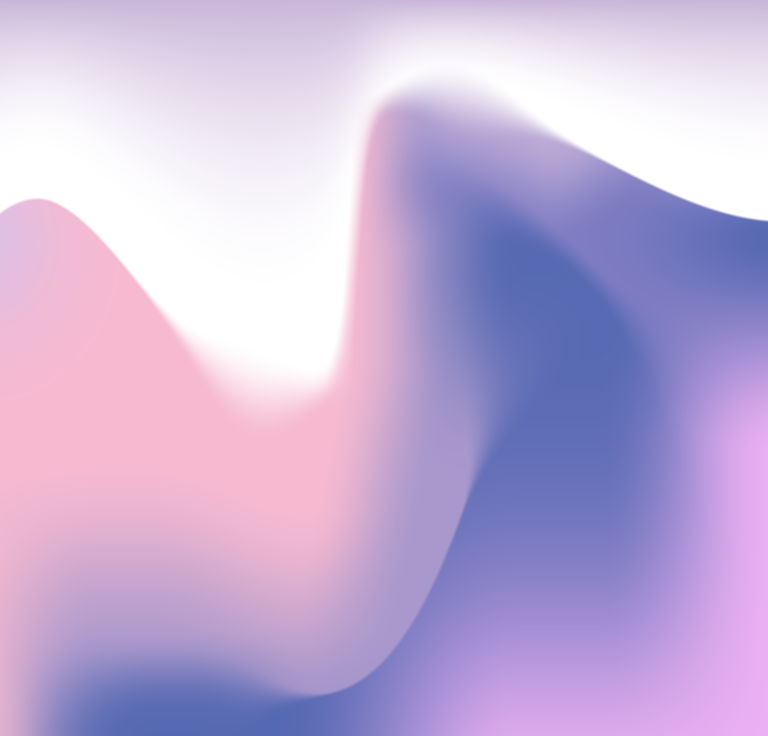
Give the GLSL for this background, as a Shadertoy shader.

```glsl
// Soft folded gradient waves: a white-lit ridge over pink, periwinkle and orchid veils.

// Palette
const vec3 WHITE      = vec3(1.0, 1.0, 1.0);
const vec3 LAVENDER   = vec3(0.79, 0.71, 0.85);
const vec3 PINK       = vec3(0.965, 0.727, 0.816);
const vec3 LILAC      = vec3(0.87, 0.75, 0.90);
const vec3 MAUVE      = vec3(0.66, 0.595, 0.80);
const vec3 MIST       = vec3(0.74, 0.67, 0.84);
const vec3 PERIWINKLE = vec3(0.50, 0.49, 0.765);
const vec3 DEEP_BLUE  = vec3(0.335, 0.412, 0.698);
const vec3 ORCHID     = vec3(0.92, 0.69, 0.95);

// Ridge extrema (x, height) and the steep rise between valley and crest
const vec2 HUMP   = vec2(0.05, 0.73);
const vec2 VALLEY = vec2(0.36, 0.457);
const vec2 CREST  = vec2(0.53, 0.877);
const vec2 SHORE  = vec2(1.02, 0.699);
const float RISE_X = 0.4605;
const float RISE_WIDTH = 0.017;
const float GLOW_WIDTH = 0.05;

// Fold start, its extent and its bend; dome apex and curvature
const vec2 FOLD_START = vec2(0.39, 0.054);
const vec2 FOLD_SIZE  = vec2(0.28, 0.5);
const float FOLD_BEND = 2.5;
const vec2 DOME_APEX  = vec2(0.58, 0.725);
const float DOME_CURVE = 2.75;

float bell(float x, float center, float width) {
    float t = (x - center) / width;
    return exp(-t * t);
}

// Smooth ramp that falls from 1 at lo to 0 at hi
float fall(float lo, float hi, float x) {
    return 1.0 - smoothstep(lo, hi, x);
}

float ridgeHeight(float x, float riseWidth) {
    float slide = clamp((x - HUMP.x) / (VALLEY.x - HUMP.x), 0.0, 1.0);
    float left = mix(HUMP.y, VALLEY.y, smoothstep(0.0, 1.0, pow(slide, 0.93)));
    left -= 8.0 * pow(max(HUMP.x - x, 0.0), 2.0);
    float right = mix(CREST.y, SHORE.y, smoothstep(CREST.x, SHORE.x, x));
    float u = x - RISE_X;
    return mix(left, right, 0.5 + 0.5 * u / sqrt(u * u + riseWidth * riseWidth));
}

// Lavender at the top, whitening towards the ridge
vec3 skyColor(vec2 p) {
    float depth = 0.78 * (1.0 - ridgeHeight(p.x, GLOW_WIDTH));
    float fade = 1.0 - clamp((1.0 - p.y) / depth, 0.0, 1.0);
    return mix(WHITE, LAVENDER, pow(fade, 1.8));
}

// Pink veil shading to mauve and blue along its lower and right sides
vec3 petalColor(vec2 p) {
    vec3 color = mix(PINK, LILAC, bell(p.x, -0.02, 0.09) * bell(p.y, 0.67, 0.11));
    float lift = p.y + 0.06 * smoothstep(0.2, 0.4, p.x);
    float lower = fall(0.08, 0.38, lift) * smoothstep(-0.07, 0.13, p.x);
    float start = min(0.35 + 0.18 * p.y, 0.44);
    float side = smoothstep(start, start + 0.15, p.x);
    color = mix(color, MAUVE, 1.0 - (1.0 - lower) * (1.0 - side));
    float blueSide = smoothstep(0.5, 0.68, p.x) * smoothstep(0.35, 0.65, p.y);
    float blueBase = fall(0.0, 0.15, p.y) * smoothstep(0.0, 0.2, p.x)
                   * (1.0 - 0.9 * smoothstep(0.25, 0.42, p.x));
    return mix(color, DEEP_BLUE, max(blueSide, blueBase));
}

// Blue sail with orchid light from the right and from below
float orchidLight(vec2 p) {
    float fromRight = smoothstep(0.78, 1.02, p.x) * fall(0.38, 0.62, p.y);
    float fromBelow = bell(p.y, -0.1, 0.31) * smoothstep(0.36, 0.68, p.x);
    return 1.0 - (1.0 - fromRight) * (1.0 - fromBelow);
}

// Misty band between the ridge and the dome, deep blue at the far shore
vec3 shoulderColor(vec2 p, float depth) {
    vec3 color = mix(MIST, PERIWINKLE, smoothstep(0.0, 0.16, depth + 0.12 * smoothstep(0.7, 0.85, p.x)));
    color = mix(color, DEEP_BLUE, bell(p.x, 1.02, 0.15) * bell(p.y, 0.675, 0.075));
    return mix(color, ORCHID, orchidLight(p));
}

float foldMask(vec2 p) {
    float q = max(p.x - FOLD_START.x, 0.0) / FOLD_SIZE.x;
    float edge = FOLD_START.y + FOLD_SIZE.y * pow(q, FOLD_BEND);
    float slope = FOLD_BEND * FOLD_SIZE.y / FOLD_SIZE.x * pow(q, FOLD_BEND - 1.0);
    float dist = (edge - p.y) / sqrt(1.0 + slope * slope);
    float soft = 0.003 + 0.12 * smoothstep(0.3, 0.65, p.y) + 0.07 * fall(0.24, 0.43, p.x);
    return smoothstep(-soft, soft, dist) * smoothstep(0.0, 0.22, p.x);
}

float aboveDome(vec2 p) {
    float u = p.x - DOME_APEX.x;
    float slope = 2.0 * DOME_CURVE * u;
    float dist = (p.y - DOME_APEX.y + DOME_CURVE * u * u) / sqrt(1.0 + slope * slope);
    float soft = 0.018 + 0.05 * fall(0.56, 0.74, p.x) + 0.07 * smoothstep(0.78, 0.95, p.x);
    return smoothstep(-soft, soft, dist) * smoothstep(0.46, 0.6, p.x);
}

void mainImage(out vec4 fragColor, in vec2 fragCoord) {
    vec2 p = fragCoord / iResolution.xy;

    // Distance to the ridge, with softness that varies along it
    float height = ridgeHeight(p.x, RISE_WIDTH);
    float e = 0.002;
    float slope = (ridgeHeight(p.x + e, RISE_WIDTH) - ridgeHeight(p.x - e, RISE_WIDTH)) / (2.0 * e);
    float dist = (p.y - height) / sqrt(1.0 + slope * slope);
    float soft = 0.0025 + 0.06 * bell(p.x, 0.34, 0.08) + 0.05 * bell(p.x, 0.6, 0.09);

    // Layers from the veils up to the sky
    vec3 sail = mix(DEEP_BLUE, ORCHID, orchidLight(p));
    vec3 color = mix(petalColor(p), sail, foldMask(p));
    color = mix(color, shoulderColor(p, height - p.y), aboveDome(p));
    color = mix(color, skyColor(p), smoothstep(-soft, soft, dist));
    fragColor = vec4(color, 1.0);
}
```
